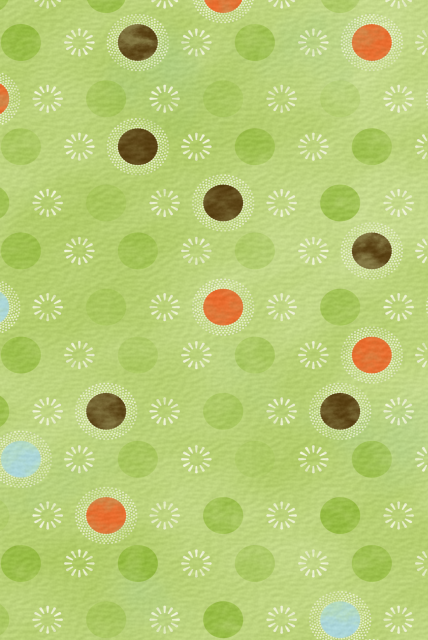
Reproduce this pattern procedurally as a Shadertoy shader.

```glsl
// Worn green paper with staggered rows of dots, petal bursts and a few haloed colour discs.
#define PITCH vec2(0.1828, 0.1628)
#define ROW_A vec2(0.0326, 0.0664)
#define ROW_B vec2(-0.0169, -0.0085)
#define SQUASH 0.92
#define DISC_RADIUS 0.0313
#define PETALS 12.0
#define HALO_DOTS 48.0
#define DEEP_GREEN vec3(0.675, 0.785, 0.375)
#define PALE_GREEN vec3(0.805, 0.875, 0.595)
#define DOT_GREEN vec3(0.555, 0.715, 0.215)
#define CREAM vec3(0.93, 0.945, 0.84)
const float TAU = 6.2831853;

float hash(vec2 p) {
    vec3 q = fract(p.xyx * 0.1031);
    q += dot(q, q.yzx + 33.33);
    return fract((q.x + q.y) * q.z);
}

float corner(vec2 cell, vec2 offset) {
    float a = TAU * hash(cell + 71.0);
    return dot(vec2(cos(a), sin(a)), offset);
}

float gradientNoise(vec2 p) {
    vec2 i = floor(p), f = fract(p), e = vec2(1.0, 0.0);
    vec2 u = f * f * f * (f * (f * 6.0 - 15.0) + 10.0);
    return mix(mix(corner(i, f), corner(i + e, f - e), u.x),
               mix(corner(i + e.yx, f - e.yx), corner(i + 1.0, f - 1.0), u.x), u.y);
}

float fbm(vec2 p) {
    float sum = 0.0, gain = 0.6;
    for (int k = 0; k < 5; k++) {
        sum += gain * gradientNoise(p);
        p = mat2(1.6, 1.2, -1.2, 1.6) * p + 5.3;
        gain *= 0.52;
    }
    return sum;
}

float cover(float d) {
    return smoothstep(0.75, -0.75, d * iResolution.y);
}

// Radial petals, tapering toward the centre
float burst(vec2 p) {
    float slice = TAU / PETALS;
    float a = atan(p.y, p.x);
    a -= slice * round(a / slice);
    vec2 q = length(p) * vec2(cos(a), sin(a));
    float t = clamp((q.x - 0.0125) / 0.0092, 0.0, 1.0);
    return length(q - vec2(0.0125 + 0.0092 * t, 0.0)) - mix(0.0012, 0.0021, t);
}

// Concentric rings of fine dots, alternately staggered
float halo(vec2 p) {
    float r = length(p);
    float ring = clamp(round((r - 0.0325) / 0.0037), 0.0, 4.0);
    float radius = 0.0325 + 0.0037 * ring;
    float a = fract(atan(p.y, p.x) / TAU * HALO_DOTS + 0.5 * ring) - 0.5;
    return length(vec2(r - radius, a * TAU * radius / HALO_DOTS)) - 0.0014;
}

// Each row picks one or two columns for its accents
bool isAccent(vec2 cell) {
    float pick = floor(4.0 * hash(vec2(cell.y, 3.0)));
    float chance = hash(vec2(cell.y, 19.0));
    float column = mod(cell.x - pick, 4.0);
    return (column < 0.5 && chance < 0.85) || (abs(column - 2.0) < 0.5 && chance < 0.3);
}

vec3 accentColour(float pick, float wear) {
    if (pick < 0.36) return mix(vec3(0.92, 0.41, 0.17), vec3(0.83, 0.52, 0.28), wear);
    if (pick < 0.72) return mix(vec3(0.33, 0.23, 0.06), vec3(0.50, 0.45, 0.25), wear);
    return mix(vec3(0.67, 0.84, 0.87), vec3(0.71, 0.86, 0.75), wear);
}

vec3 drawRows(vec3 col, vec2 p, vec2 origin, float parity, float wear) {
    vec2 g = (p - origin) / PITCH;
    vec2 cell = round(g);
    vec2 q = (g - cell) * PITCH / vec2(1.0, SQUASH);
    vec2 id = vec2(cell.x, 2.0 * cell.y + parity);
    float disc = cover(length(q) - DISC_RADIUS);

    if (isAccent(id)) {
        float age = clamp(wear * (0.4 + hash(id + 7.0)), 0.0, 1.0);
        col = mix(col, accentColour(hash(id + 43.0), age), disc * 0.96);
        col = mix(col, CREAM, cover(halo(q)) * (0.9 - 0.4 * wear));
    } else {
        float ink = mix(0.2, 0.85, hash(id + 11.0)) * (1.05 - 0.45 * wear);
        col = mix(col, DOT_GREEN, disc * ink);
    }

    // Bursts sit halfway between neighbouring discs
    vec2 b = vec2((fract(g.x) - 0.5) * PITCH.x, q.y);
    return mix(col, CREAM, cover(burst(b)) * (1.0 - 0.35 * wear));
}

void mainImage(out vec4 fragColor, in vec2 fragCoord) {
    vec2 p = vec2(fragCoord.x, iResolution.y - fragCoord.y) / iResolution.y;

    // Cloudy wash, paler to the right, with cool stains
    float cloud = fbm(p * vec2(3.2, 4.2) + 2.7);
    float streak = fbm(mat2(0.9, 0.44, -0.44, 0.9) * p * vec2(5.0, 16.0) + 9.0);
    float tone = 0.36 + 0.75 * cloud + 0.3 * streak + 0.32 * p.x;
    vec3 col = mix(DEEP_GREEN, PALE_GREEN, clamp(tone, -0.1, 1.25));
    float stain = smoothstep(0.08, 0.5, fbm(p * 3.5 + 17.0));
    col = mix(col, vec3(0.65, 0.79, 0.52), 0.5 * stain);

    // Printed motifs with patchy wear
    float wear = smoothstep(-0.25, 0.4, fbm(p * vec2(22.0, 34.0) + 31.0));
    col = drawRows(col, p, ROW_A, 1.0, wear);
    col = drawRows(col, p, ROW_B, 0.0, wear);

    // Embossed paper grain lit from above
    vec2 grain = p * vec2(95.0, 175.0);
    float relief = gradientNoise(grain) - gradientNoise(grain + vec2(0.25, 0.5));
    col += 0.045 * relief + 0.02 * gradientNoise(p * 310.0);
    fragColor = vec4(clamp(col, 0.0, 1.0), 1.0);
}
```
